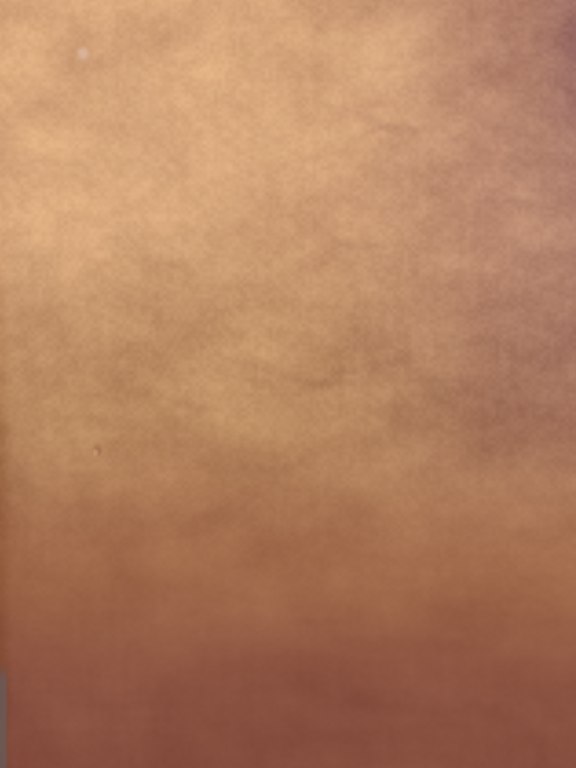
This texture is drawn by a Shadertoy shader. Its source:

```glsl
// Worn copper-tan leather under soft light: a vertical colour ramp with a
// mauve right side, overlaid by cloudy stains, faint creases and fine grain.
// Stains are warped value-noise fbm; creases are scattered sagging arcs.

const vec3 RUST   = vec3(0.530, 0.310, 0.245);
const vec3 SIENNA = vec3(0.620, 0.405, 0.285);
const vec3 TAN    = vec3(0.720, 0.535, 0.375);
const vec3 SAND   = vec3(0.828, 0.638, 0.475);
const vec3 MAUVE  = vec3(0.625, 0.430, 0.390);
const vec3 VIOLET = vec3(0.540, 0.370, 0.400);
const vec3 GREY   = vec3(0.420, 0.350, 0.340);
const vec3 STAIN_TINT = vec3(0.120, 0.125, 0.090);
const vec2 CLOUD_SCALE = vec2(6.0, 8.5);
const vec2 BLOTCH_SCALE = vec2(17.0, 24.0);
const float CLOUD_GAIN = 1.25;
const float BLOTCH_GAIN = 0.95;
const float GRAIN_SCALE = 210.0;
const float GRAIN_GAIN = 0.036;
const float CREASE_GAIN = 0.042;
const int CREASES = 9;

float hash(vec2 p) {
    return fract(sin(dot(p, vec2(127.1, 311.7))) * 43758.5453);
}

float noise(vec2 p) {
    vec2 i = floor(p), f = fract(p);
    f = f * f * (3.0 - 2.0 * f);
    return mix(mix(hash(i), hash(i + vec2(1, 0)), f.x),
               mix(hash(i + vec2(0, 1)), hash(i + vec2(1, 1)), f.x), f.y);
}

float fbm(vec2 p) {
    float sum = 0.0, gain = 0.5;
    for (int i = 0; i < 5; i++) {
        sum += gain * noise(p);
        p = mat2(0.80, 0.60, -0.60, 0.80) * p * 2.03 + 7.3;
        gain *= 0.5;
    }
    return sum;
}

// Broad light: rust at the bottom, sand at the top, mauve to the right
vec3 baseColour(vec2 uv) {
    float y = uv.y - 0.06 * (uv.x - 0.4) * smoothstep(0.2, 0.6, uv.y);
    y += 0.04 * (noise(uv * vec2(3.0, 4.0) + 3.0) - 0.5);
    vec3 col = mix(RUST, SIENNA, smoothstep(0.06, 0.26, y));
    col = mix(col, TAN, smoothstep(0.22, 0.50, y));
    col = mix(col, SAND, smoothstep(0.46, 0.76, y));
    float side = smoothstep(0.48, 1.05, uv.x) * smoothstep(0.20, 0.60, uv.y);
    col = mix(col, MAUVE, 0.74 * side);
    float corner = smoothstep(0.92, 1.02, uv.x) * smoothstep(0.65, 0.95, uv.y);
    return mix(col, VIOLET, 0.45 * corner);
}

// Soft sagging folds, mostly in the middle of the hide
float creases(vec2 p) {
    float sum = 0.0;
    for (int i = 0; i < CREASES; i++) {
        float k = float(i);
        vec2 c = vec2(0.15 + 0.5 * hash(vec2(k, 1.0)), 0.40 + 0.45 * hash(vec2(k, 2.0)));
        float reach = mix(0.05, 0.13, hash(vec2(k, 3.0)));
        vec2 d = p - c;
        float bend = 1.2 * d.x * d.x + (hash(vec2(k, 4.0)) - 0.6) * 0.4 * d.x;
        float wobble = 0.020 * (noise(p * 24.0 + k) - 0.5);
        float across = (d.y - bend + wobble) / 0.007;
        float broken = smoothstep(0.25, 0.75, noise(p * 32.0 - k));
        sum += exp(-across * across - d.x * d.x / (reach * reach)) * broken;
    }
    return sum;
}

// Small scuff: a soft spot with a light or dark core
float spot(vec2 p, vec2 centre, float radius) {
    float d = length((p - centre) * vec2(1.0, 0.8));
    return 1.0 - smoothstep(0.3 * radius, radius, d + 0.003 * noise(p * 180.0));
}

void mainImage(out vec4 fragColor, in vec2 fragCoord) {
    vec2 uv = fragCoord / iResolution.xy;
    vec2 p = fragCoord / iResolution.y;
    vec3 col = baseColour(uv);

    // Cloudy stains and smaller blotches, calmer in the dark lower part
    vec2 warp = 0.07 * vec2(noise(p * 9.0), noise(p * 9.0 + 19.0));
    float cloud = fbm((p + warp) * CLOUD_SCALE + 4.0) - 0.48;
    float blotch = fbm((p + 0.3 * warp) * BLOTCH_SCALE + 31.0) - 0.48;
    float strength = mix(0.35, 1.0, smoothstep(0.12, 0.55, uv.y));
    col += STAIN_TINT * strength * (CLOUD_GAIN * cloud + BLOTCH_GAIN * blotch);

    // Folds, a trace of woven brushing and leather grain
    col -= CREASE_GAIN * strength * creases(p) * vec3(1.0, 1.0, 0.7);
    float weave = noise(p * vec2(14.0, 110.0)) + noise(p * vec2(110.0, 16.0)) - 1.0;
    col += 0.007 * weave;
    float grain = noise(p * GRAIN_SCALE) + 0.7 * noise(p * GRAIN_SCALE * 0.45) - 0.85;
    col += GRAIN_GAIN * mix(0.5, 1.0, strength) * strength * grain;

    // Two scuffs
    col = mix(col, vec3(0.86, 0.72, 0.64), 0.75 * spot(p, vec2(0.108, 0.930), 0.012));
    col = mix(col, SIENNA, 0.65 * spot(p, vec2(0.128, 0.414), 0.010));
    col += 0.10 * spot(p, vec2(0.125, 0.411), 0.006);

    // Shaded left rim and the grey gap below it
    float rim = 1.0 - smoothstep(0.0, 0.025, uv.x);
    col *= 1.0 - vec3(0.06, 0.10, 0.16) * rim * (1.0 - smoothstep(0.3, 0.8, uv.y));
    float gap = (1.0 - smoothstep(0.008, 0.015, uv.x)) * (1.0 - smoothstep(0.11, 0.14, uv.y));
    col = mix(col, GREY, 0.85 * gap);

    fragColor = vec4(clamp(col, 0.0, 1.0), 1.0);
}
```
